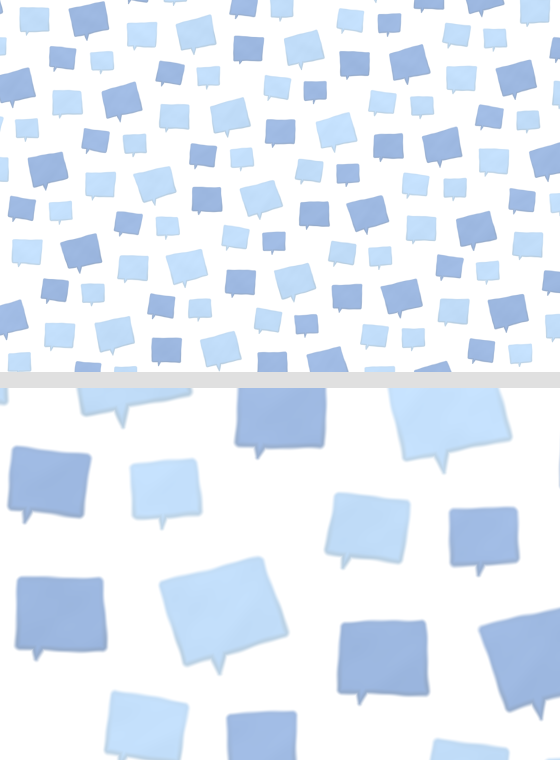
Top: the whole. Bottom: its middle third, enlarged.
Write a Shadertoy shader that draws this pattern.

```glsl
const vec3 PAPER = vec3(1.0);
const vec3 SKY = vec3(0.762, 0.872, 0.982);
const vec3 PERIWINKLE = vec3(0.622, 0.728, 0.888);
const vec3 RIM_TINT = vec3(0.96, 0.94, 0.91);

// Lattice steps and the position of its first node, in canvas heights
const vec2 STEP_ACROSS = vec2(0.287, -0.040);
const vec2 STEP_DOWN = vec2(0.0884, -0.222);
const vec2 FIRST_NODE = vec2(0.240, 0.947);

float hash(vec2 cell, float seed) {
    vec3 h = fract(vec3(cell, seed) * vec3(0.1031, 0.1137, 0.0973));
    h += dot(h, h.yzx + 33.33);
    return fract((h.x + h.y) * h.z);
}

// Random value from -1 to 1
float jitter(vec2 cell, float seed) {
    return 2.0 * hash(cell, seed) - 1.0;
}

vec2 rotate(vec2 p, float angle) {
    float c = cos(angle), s = sin(angle);
    return mat2(c, -s, s, c) * p;
}

// Layered sines, roughly from -1 to 1
float ripple(vec2 p) {
    return 0.5 * sin(p.x + 1.7 * sin(p.y * 0.8))
         + 0.3 * sin(p.y * 1.9 + 1.3 * sin(p.x * 1.1))
         + 0.2 * sin(dot(p, vec2(2.7, -3.1)));
}

float roundedBox(vec2 p, vec2 halfSize, float radius) {
    vec2 d = abs(p) - halfSize + radius;
    return length(max(d, 0.0)) + min(max(d.x, d.y), 0.0) - radius;
}

// Tapered stroke from a wide base to a thin tip
float tail(vec2 p, vec2 base, vec2 tip, float width) {
    vec2 axis = tip - base;
    float t = clamp(dot(p - base, axis) / dot(axis, axis), 0.0, 1.0);
    return length(p - base - axis * t) - mix(width, 0.0015, t);
}

// Speech bubble with a hand-cut, slightly uneven outline
float bubble(vec2 p, vec2 halfSize, vec2 tip, vec2 cell, float seed) {
    p += 0.0009 * vec2(ripple(p.yx * 95.0 + cell * 3.1 + seed),
                       ripple(p * 95.0 + cell * 4.7 - seed));
    vec2 bodyPoint = p;
    bodyPoint.x *= 1.0 + 1.3 * jitter(cell, seed + 1.0) * p.y;
    bodyPoint.y *= 1.0 + 1.3 * jitter(cell, seed + 2.0) * p.x;
    bodyPoint.x += 0.05 * jitter(cell, seed + 3.0) * p.y;
    float body = roundedBox(bodyPoint, halfSize, 0.0045);
    vec2 base = vec2(tip.x + 0.003, 0.008 - halfSize.y);
    return min(body, tail(p, base, tip, halfSize.x * 0.2));
}

// Soft watercolour wash, a little darker along the lower edge
vec3 wash(vec3 pigment, vec2 p, float dist, vec2 cell, float seed) {
    float tone = 0.012 * jitter(cell, seed + 4.0)
               + 0.009 * ripple(p * 70.0 + cell * 2.3)
               + 0.12 * p.y;
    float lower = smoothstep(0.015, -0.03, p.y);
    float rim = smoothstep(-0.006, -0.001, dist) * (0.25 + 0.75 * lower);
    return (pigment + tone) * mix(vec3(1.0), RIM_TINT, rim);
}

// One kind of bubble at every node; colours run in cycles of four
vec3 scatter(vec3 color, vec2 p, vec2 offset, vec2 halfSize, vec2 tip,
             float tilt, float darkStart, float darkCount, float seed) {
    mat2 lattice = mat2(STEP_ACROSS, STEP_DOWN);
    vec2 q = p - FIRST_NODE - offset;
    vec2 cell = floor(inverse(lattice) * q + 0.5);
    q -= lattice * cell;
    q -= 0.002 * vec2(jitter(cell, seed + 5.0), jitter(cell, seed + 6.0));
    q = rotate(q, tilt + 0.035 * jitter(cell, seed + 7.0));

    float phase = cell.x + floor(cell.y * 0.5);
    bool isDark = mod(phase - darkStart, 4.0) < darkCount - 0.5;
    vec3 pigment = isDark ? PERIWINKLE : SKY;

    float dist = bubble(q, halfSize, tip, cell, seed);
    float softness = max(0.0022, 0.75 / iResolution.y);
    float coverage = 1.0 - smoothstep(-softness, softness, dist);
    return mix(color, wash(pigment, q, dist, cell, seed), coverage);
}

void mainImage(out vec4 fragColor, in vec2 fragCoord) {
    vec2 p = fragCoord / iResolution.y;
    vec3 color = PAPER;

    // Large tilted, medium upright, medium leaning and small bubbles
    color = scatter(color, p, vec2(0.0, 0.003), vec2(0.049, 0.039),
                    vec2(-0.018, -0.054), 0.25, 3.0, 2.0, 11.0);
    color = scatter(color, p, vec2(0.140, -0.039), vec2(0.040, 0.033),
                    vec2(-0.021, -0.041), -0.02, 1.0, 2.0, 23.0);
    color = scatter(color, p, vec2(-0.071, -0.102), vec2(0.035, 0.0285),
                    vec2(-0.018, -0.038), -0.14, 0.0, 2.0, 37.0);
    color = scatter(color, p, vec2(0.033, -0.111), vec2(0.031, 0.0255),
                    vec2(-0.006, -0.034), 0.05, 2.0, 1.0, 51.0);

    fragColor = vec4(color, 1.0);
}
```
